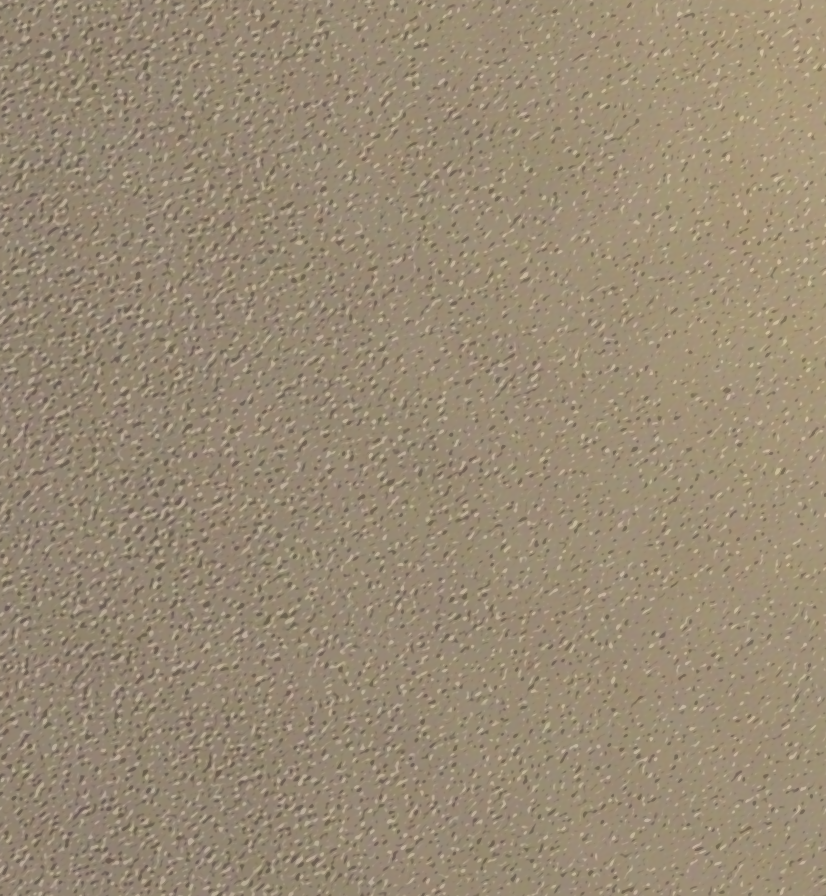
Write a Shadertoy shader that draws this texture.

```glsl
// Fine sandy grain on a warm taupe surface, lit from the upper right.
// Short broken flecks come from the relief of two layers of gradient noise; a
// threshold rising to the right thins them out, and faint tints vary the hue.

#define GRAIN_FREQ vec2(112.0, 158.0) // flecks per canvas height, along and across
#define GRAIN_TILT 0.30               // fleck direction in radians
#define GRAIN_LIGHT 0.135             // strength of light flecks
#define GRAIN_DARK 0.130              // strength of dark flecks
#define THRESHOLD_LEFT 0.10
#define THRESHOLD_RIGHT 0.29
#define TINT_AMOUNT 0.032
#define SHADE_COLOR vec3(0.570, 0.516, 0.443)
#define LIT_COLOR vec3(0.622, 0.563, 0.467)
#define GLOW_COLOR vec3(0.062, 0.053, 0.026)

// Integer hash giving a unit gradient for each lattice point
vec2 latticeGradient(vec2 cell, uint seed) {
    uvec2 c = uvec2(ivec2(cell) + 32768);
    uint h = c.x * 1597334677u ^ c.y * 3812015801u ^ seed * 2654435769u;
    h = (h ^ (h >> 16)) * 2246822519u;
    h = (h ^ (h >> 13)) * 3266489917u;
    h ^= h >> 16;
    float angle = float(h & 65535u) / 65536.0 * 6.28319;
    return vec2(cos(angle), sin(angle));
}

float gradientNoise(vec2 p, uint seed) {
    vec2 i = floor(p), f = p - i;
    vec2 w = f * f * f * (f * (f * 6.0 - 15.0) + 10.0);
    vec2 e = vec2(1.0, 0.0);
    float a = dot(latticeGradient(i, seed), f);
    float b = dot(latticeGradient(i + e.xy, seed), f - e.xy);
    float c = dot(latticeGradient(i + e.yx, seed), f - e.yx);
    float d = dot(latticeGradient(i + e.xx, seed), f - e.xx);
    return mix(mix(a, b, w.x), mix(c, d, w.x), w.y);
}

// Turn into the fleck direction and stretch along it
vec2 grainSpace(vec2 p, float tilt) {
    float c = cos(tilt), s = sin(tilt);
    return mat2(c, -s, s, c) * p * GRAIN_FREQ;
}

vec2 alongFleck(vec2 p, float tilt) {
    vec2 d = vec2(cos(tilt), sin(tilt));
    return vec2(dot(p, d), dot(p, vec2(-d.y, d.x))) * GRAIN_FREQ;
}

// Slope of two crossing grain layers, cut into short pieces by a gate
float grainRelief(vec2 p) {
    vec2 q = alongFleck(p, GRAIN_TILT);
    vec2 r = alongFleck(p, GRAIN_TILT + 0.5) * 1.25;
    vec2 stepAcross = vec2(0.25, -0.55);
    float coarse = gradientNoise(q, 3u) - gradientNoise(q + stepAcross, 3u);
    float fine = gradientNoise(r, 4u) - gradientNoise(r + stepAcross, 4u);
    float gate = 1.0 + 1.5 * gradientNoise(p * 88.0, 11u);
    return (0.8 * coarse + 0.6 * fine) * clamp(gate, 0.25, 1.7);
}

// Broad light: brighter to the right, with a warm upper corner
vec3 surfaceColor(vec2 uv) {
    float lit = smoothstep(-0.05, 1.05, uv.x + 0.22 * (uv.y - 0.5));
    float glow = smoothstep(0.55, 1.15, uv.x) * smoothstep(0.1, 1.0, uv.y);
    return mix(SHADE_COLOR, LIT_COLOR, lit) + GLOW_COLOR * glow;
}

void mainImage(out vec4 fragColor, in vec2 fragCoord) {
    vec2 uv = fragCoord / iResolution.xy;
    vec2 p = fragCoord / iResolution.y;
    vec3 color = surfaceColor(uv);

    // Soft unevenness and patches of tint
    float patches = gradientNoise(p * 9.0, 5u) + 0.6 * gradientNoise(p * 24.0, 6u);
    float greenPink = gradientNoise(p * 60.0, 7u) + 0.5 * gradientNoise(p * 14.0, 8u);
    float blueYellow = gradientNoise(p * 64.0, 9u) + 0.5 * gradientNoise(p * 15.0, 10u);
    color += 0.014 * patches;
    color += TINT_AMOUNT * greenPink * vec3(-0.5, 0.5, -0.3);
    color += TINT_AMOUNT * blueYellow * vec3(-0.25, -0.2, 1.0);

    // Flecks, dense on the left and sparser on the right
    float spread = smoothstep(0.1, 1.0, uv.x + 0.15 * (uv.y - 0.5));
    float threshold = mix(THRESHOLD_LEFT, THRESHOLD_RIGHT, spread) + 0.06 * patches;
    float relief = grainRelief(p);
    float fleck = smoothstep(threshold, threshold + 0.62, abs(relief));
    vec3 light = GRAIN_LIGHT * vec3(1.0, 0.98, 0.95);
    vec3 dark = -GRAIN_DARK * vec3(1.0, 0.97, 0.85);
    color += fleck * (relief > 0.0 ? light : dark);
    color += 0.022 * relief;

    fragColor = vec4(clamp(color, 0.0, 1.0), 1.0);
}
```
